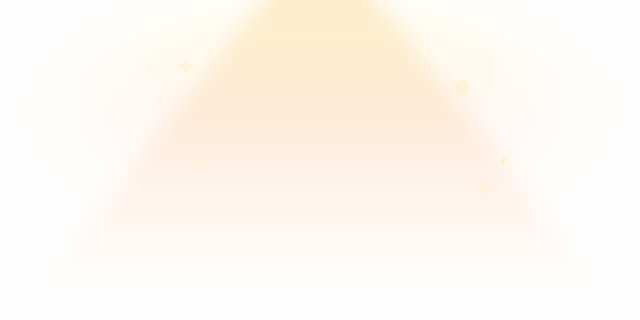
Reproduce this background procedurally as a Shadertoy shader.

```glsl
// A soft cream-to-blush light beam widening downward over a pale oval glow,
// with a few faint four-pointed sparkles and one dot beside it.
// Built from vertical colour ramps, a blurred trapezoid and star-shaped distances.

// Positions are in canvas heights: x from the left, y down from the top.
const vec3 WHITE = vec3(1.0, 0.998, 0.996);
const vec3 CREAM = vec3(0.996, 0.930, 0.805);
const vec3 PEACH = vec3(0.994, 0.918, 0.840);
const vec3 BLUSH = vec3(1.0, 0.960, 0.932);
const vec3 GLOW_TOP = vec3(1.0, 0.982, 0.925);
const vec3 GLOW_LOW = vec3(1.0, 0.968, 0.946);
const vec3 SPARKLE = vec3(1.0, 0.935, 0.790);

const float BEAM_TOP_HALF = 0.175;
const float BEAM_SPREAD = 0.78;
const float BEAM_BLUR = 0.085;
const vec2 GLOW_CENTER = vec2(1.0, 0.34);
const vec2 GLOW_RADII = vec2(1.03, 0.50);

// Each sparkle holds centre x, centre y, radius and opacity.
const int SPARKLE_COUNT = 5;
const vec4 SPARKLES[SPARKLE_COUNT] = vec4[](
    vec4(0.581, 0.206, 0.040, 0.60),
    vec4(0.500, 0.310, 0.015, 0.65),
    vec4(0.623, 0.501, 0.021, 0.60),
    vec4(1.574, 0.500, 0.022, 0.85),
    vec4(1.510, 0.585, 0.038, 0.60));
const vec3 DOT = vec3(1.445, 0.273, 0.023);
const float DOT_OPACITY = 0.60;

// Vertical ramp inside the beam: cream, peach, blush, then white.
vec3 beamColor(float y) {
    vec3 color = mix(CREAM, PEACH, smoothstep(0.05, 0.38, y));
    color = mix(color, BLUSH, smoothstep(0.32, 0.67, y));
    return mix(color, WHITE, smoothstep(0.62, 0.94, y));
}

// Blurred trapezoid coverage.
float beamMask(vec2 p) {
    float halfWidth = BEAM_TOP_HALF + BEAM_SPREAD * p.y;
    float edge = abs(p.x - GLOW_CENTER.x) - halfWidth;
    return 1.0 - smoothstep(-BEAM_BLUR, BEAM_BLUR, edge);
}

// Oval falloff around the beam.
float glowMask(vec2 p) {
    float d = length((p - GLOW_CENTER) / GLOW_RADII);
    return 1.0 - smoothstep(0.35, 1.0, d);
}

// Four-pointed star with concave sides.
float starMask(vec2 q, float radius, float pixel) {
    vec2 root = sqrt(abs(q));
    float reach = pow(root.x + root.y, 2.0);
    float soft = max(pixel, 0.18 * radius);
    return 1.0 - smoothstep(radius - soft, radius + soft, reach);
}

void mainImage(out vec4 fragColor, in vec2 fragCoord) {
    float pixel = 1.0 / iResolution.y;
    vec2 p = fragCoord * pixel;
    p.x += 1.0 - 0.5 * iResolution.x * pixel;
    p.y = 1.0 - p.y;

    // Background glow and beam
    vec3 glow = mix(GLOW_TOP, GLOW_LOW, smoothstep(0.05, 0.40, p.y));
    vec3 color = mix(WHITE, glow, glowMask(p));
    color = mix(color, beamColor(p.y), beamMask(p));

    // Sparkles and dot
    for (int i = 0; i < SPARKLE_COUNT; i++) {
        vec4 s = SPARKLES[i];
        color = mix(color, SPARKLE, s.w * starMask(p - s.xy, s.z, pixel));
    }
    float dotEdge = length(p - DOT.xy) - DOT.z;
    color = mix(color, SPARKLE, DOT_OPACITY * (1.0 - smoothstep(-pixel, pixel, dotEdge)));

    fragColor = vec4(color, 1.0);
}
```
